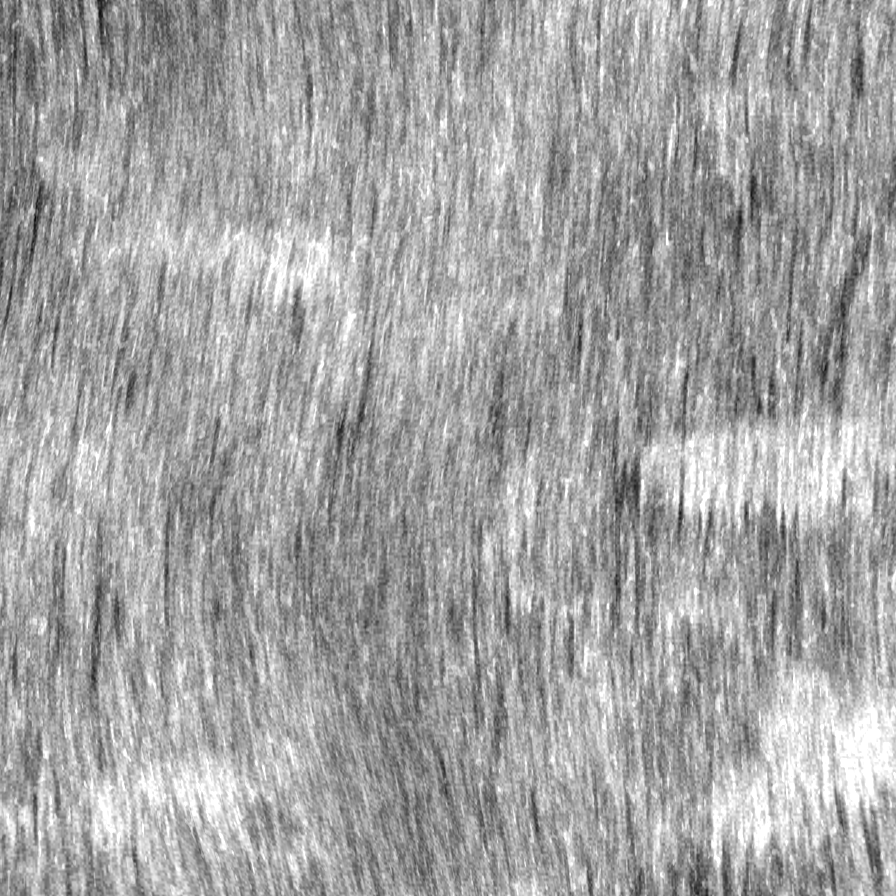
Write a WebGL 2 fragment shader that draws this texture.

```glsl
#version 300 es
precision highp float;
// Weathered grey wood: leaning vertical fibres, dark cracks, pale worn patches.

uniform vec2 u_resolution;
out vec4 fragColor;

// Tones
const float BASE_TONE = 0.605;
const float BROAD_CONTRAST = 0.36;
const float RING_CONTRAST = 0.022;
const float COARSE_CONTRAST = 0.15;
const float FIBRE_CONTRAST = 0.30;
const float FINE_CONTRAST = 0.25;
const float GRAIN_CONTRAST = 0.23;
const float CRACK_DEPTH = 0.24;
const float FLECK_LIGHT = 0.22;
const float PATCH_LIGHT = 0.28;

// Cells per canvas, across and along the grain
const vec2 COARSE_CELLS = vec2(85.0, 8.0);
const vec2 FIBRE_CELLS = vec2(190.0, 19.0);
const vec2 FINE_CELLS = vec2(350.0, 60.0);
const vec2 GRAIN_CELLS = vec2(470.0, 330.0);
const vec2 CRACK_CELLS = vec2(135.0, 12.0);
const vec2 FLECK_CELLS = vec2(270.0, 85.0);
const vec2 PATCH_CELLS = vec2(4.2, 6.0);
const vec2 ZONE_CELLS = vec2(5.0, 1.6);
const vec2 BEND_CELLS = vec2(2.1, 1.8);

const float BEND = 0.12;
const float WOBBLE = 0.007;
const float PATCH_FRAY = 0.035;

float hash(vec2 cell) {
    uvec2 q = uvec2(ivec2(cell)) * uvec2(1597u, 3812u) + uvec2(7919u, 104729u);
    uint n = (q.x ^ (q.y * 2654435u)) * 747796u + 28913u;
    n = (n ^ (n >> 15)) * 739981u;
    n = (n ^ (n >> 13)) * 974711u;
    n ^= n >> 16;
    return float(n & 0xffffu) / 65535.0;
}

float noise(vec2 p) {
    vec2 i = floor(p), f = fract(p);
    f = f * f * (3.0 - 2.0 * f);
    float low = mix(hash(i), hash(i + vec2(1, 0)), f.x);
    float high = mix(hash(i + vec2(0, 1)), hash(i + vec2(1, 1)), f.x);
    return mix(low, high, f.y);
}

float fbm(vec2 p) {
    float sum = 0.0, weight = 0.5;
    for (int i = 0; i < 4; i++) {
        sum += weight * noise(p);
        p = p * 2.03 + 17.3;
        weight *= 0.5;
    }
    return sum / 0.9375;
}

// One column of noise, shifted along its length by a random amount
float strand(float column, float y) {
    y += 9.0 * hash(vec2(column, 311.0));
    float i = floor(y);
    return mix(hash(vec2(column, i)), hash(vec2(column, i + 1.0)),
               smoothstep(0.0, 1.0, y - i));
}

// Staggered strands blended side by side
float strands(vec2 p) {
    float i = floor(p.x);
    return mix(strand(i, p.y), strand(i + 1.0, p.y),
               smoothstep(0.0, 1.0, p.x - i));
}

void main() {
    vec2 p = gl_FragCoord.xy / u_resolution.y + 3.0;

    // Grain coordinates: broad lean plus a small waver
    vec2 g = p;
    g.x += BEND * (noise(p * BEND_CELLS) - 0.5);
    g.x += WOBBLE * (noise(p * vec2(13.0, 9.0)) - 0.5);

    // Long zones of rough and of smooth wood
    float rough = smoothstep(0.25, 0.7, fbm(g * ZONE_CELLS + 5.0));

    // Broad shading and faint growth rings
    float broad = fbm(g * vec2(6.0, 3.5) + 40.0) - 0.5;
    float rings = sin(34.0 * noise(g * vec2(3.2, 1.3) + 60.0));
    float tone = BASE_TONE + BROAD_CONTRAST * broad
               + RING_CONTRAST * rings * (1.0 - rough);

    // Fibres at three widths, and fine speckle
    float fibre = strands(g * FIBRE_CELLS) - 0.5;
    tone += COARSE_CONTRAST * (strands(g * COARSE_CELLS + 20.0) - 0.5);
    tone += FIBRE_CONTRAST * mix(0.45, 1.0, rough) * fibre;
    tone += FINE_CONTRAST * (strands(g * FINE_CELLS + 70.0) - 0.5);
    tone += GRAIN_CONTRAST * (noise(g * GRAIN_CELLS) - 0.5);

    // Pale worn patches with edges frayed along the fibres
    vec2 frayed = p + vec2(0.0, PATCH_FRAY * fibre);
    float worn = smoothstep(0.57, 0.77, fbm(frayed * PATCH_CELLS + 11.0));
    tone += PATCH_LIGHT * worn;

    // Dark cracks, mostly in rough wood, and short bright flecks
    float crack = smoothstep(0.68, 0.92, strands(g * CRACK_CELLS + 130.0));
    tone -= CRACK_DEPTH * crack * mix(0.3, 1.0, rough) * (1.0 - 0.5 * worn);
    float fleck = smoothstep(0.72, 0.94, strands(g * FLECK_CELLS + 210.0));
    tone += FLECK_LIGHT * fleck * mix(0.6, 1.0, rough);

    fragColor = vec4(vec3(clamp(tone, 0.0, 1.0)), 1.0);
}
```
